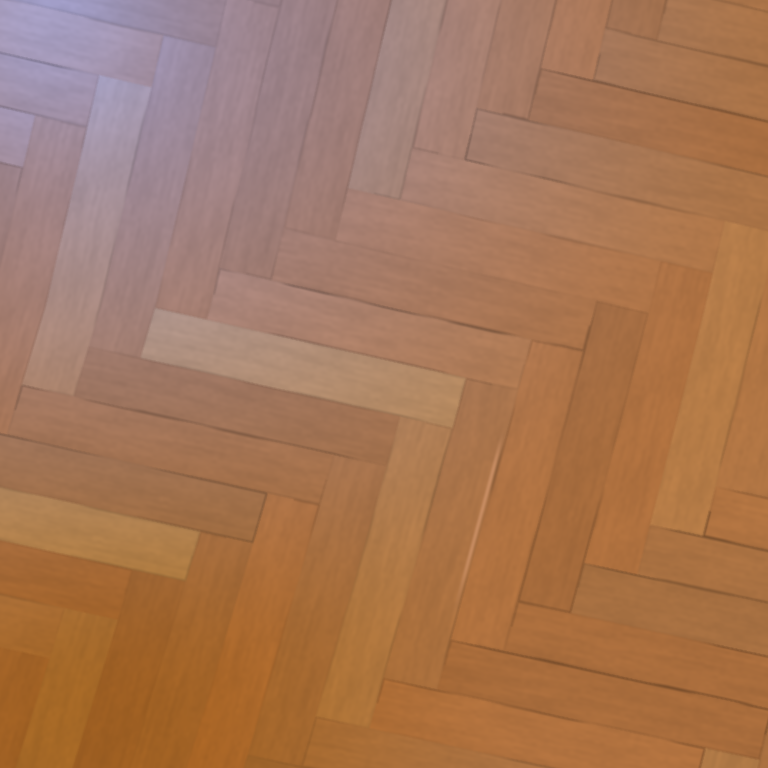
Reproduce this texture procedurally as a WebGL 2 fragment shader.

```glsl
#version 300 es
precision highp float;
// Tilted herringbone parquet in worn orange wood, with cool window glare in the upper left.

uniform vec2 u_resolution;
out vec4 fragColor;

#define PLANK_WIDTH 0.0697
#define PLANK_RATIO 6.0
#define TILT 0.229
#define ANCHOR vec2(0.202, 0.401)
#define SEAM_WIDTH 0.048
#define SEAM_DEPTH 0.28
#define TONE_SPREAD 0.08
#define HUE_SPREAD 0.11
#define GRAIN_DEPTH 0.062
#define SOFTNESS 0.0034
#define SAMPLES 3

const vec3 ORANGE_WOOD = vec3(0.672, 0.440, 0.250);
const vec3 AMBER_WOOD = vec3(0.635, 0.385, 0.14);
const vec3 COOL_HAZE = vec3(0.605, 0.535, 0.615);
const vec3 WINDOW_GLARE = vec3(0.66, 0.68, 0.90);
const vec3 PALE_TINT = vec3(1.07, 1.17, 1.20);
const vec3 SCRATCH = vec3(0.84, 0.60, 0.44);

float hash(vec2 p) {
    return fract(sin(dot(p, vec2(127.1, 311.7))) * 43758.55);
}

float noise(vec2 p) {
    vec2 i = floor(p), f = fract(p);
    f = f * f * (3.0 - 2.0 * f);
    return mix(mix(hash(i), hash(i + vec2(1, 0)), f.x),
               mix(hash(i + vec2(0, 1)), hash(i + 1.0), f.x), f.y);
}

// Fibres run along x; q is measured in plank widths.
float woodGrain(vec2 q, float seed) {
    float phase = seed * 40.0;
    float bands = sin(q.y * 17.0 + 2.0 * sin(q.x * 1.1 + phase) + phase);
    float mottle = sin(q.x * 2.3 + phase) * sin(q.y * 5.0 + q.x + phase);
    float fibre = noise(q * vec2(2.0, 15.0) + phase) - 0.5;
    float speckle = noise(q * vec2(10.0, 14.0) + phase) - 0.5;
    return 0.12 * bands + 0.2 * mottle + 0.7 * fibre + 0.55 * speckle;
}

// Room light; p has its origin at the upper left.
vec3 litWood(vec2 p, float amber) {
    float haze = smoothstep(1.06, -0.03, length((p - vec2(0.1, 0.0)) * vec2(1.0, 1.15)));
    float glare = exp(-dot(p - vec2(0.06, 0.0), p - vec2(0.06, 0.0)) * 45.0);
    vec3 color = mix(ORANGE_WOOD, AMBER_WOOD, amber);
    color = mix(color, COOL_HAZE, haze);
    return mix(color, WINDOW_GLARE, 0.65 * glare);
}

vec3 parquet(vec2 p) {
    // Perspective squeezes the planks toward the lower left
    float lower = max(p.y - 0.4, 0.0);
    vec2 d = (p + lower * vec2(0.062 * (1.0 - p.x), 0.042) - ANCHOR) / PLANK_WIDTH;

    // Plank grid: x along the level planks, y along the upright ones
    float c = cos(TILT), s = sin(TILT);
    vec2 grid = vec2(c * d.x + s * d.y, c * d.y - s * d.x);

    // Each diagonal stair alternates level and upright planks
    vec2 cell = floor(grid);
    float stair = mod(cell.x + cell.y, 2.0 * PLANK_RATIO);
    bool level = stair < PLANK_RATIO;
    vec2 id = level ? cell - vec2(stair, 0.0) : cell - vec2(0.0, stair - PLANK_RATIO);
    vec2 q = level ? grid - id : (grid - id).yx;
    float seed = hash(id + (level ? 0.0 : 57.0));

    // Tone and hue of each plank, with some pale replacements
    float amber = smoothstep(0.6, 0.05, length(p - vec2(0.12, 1.0)));
    float pale = level ? float(mod(id.y, 4.0) < 0.5 && id.y >= 0.0 && id.x < 0.5)
                       : 0.5 * float(abs(mod(id.y, 5.0) - 1.0) < 0.5);
    float hue = (hash(id + 19.3) - 0.5) * HUE_SPREAD * (1.0 - pale);
    vec3 color = litWood(p, amber);
    color *= 1.0 + (seed - 0.5) * TONE_SPREAD * (1.0 - pale);
    color *= vec3(1.0, 1.0 + 0.45 * hue, 1.0 + hue);
    color *= mix(vec3(1.0), PALE_TINT, pale);
    color *= 1.0 + GRAIN_DEPTH * woodGrain(q, seed);

    // Thin broken seams, clearest along the level planks and lost in the amber corner
    vec2 edge = min(q, vec2(PLANK_RATIO, 1.0) - q);
    float side = step(0.5, q.y);
    float wear = mix(0.1, 1.0, hash(id + vec2(side, 7.0))) * (level ? 1.0 : 0.6);
    wear *= 0.15 + smoothstep(0.25, 0.75, noise(vec2(q.x * 1.2, seed * 90.0 + side)));
    float seam = smoothstep(SEAM_WIDTH, 0.008, min(edge.x, edge.y));
    color *= 1.0 - SEAM_DEPTH * seam * wear * (1.0 - 0.85 * amber);

    // Bright scratch beside one upright seam
    float scratch = smoothstep(0.055, 0.01, abs(grid.x - 6.93))
        * smoothstep(0.7, 1.6, grid.y) * smoothstep(4.7, 3.2, grid.y);
    return mix(color, SCRATCH, 0.65 * scratch);
}

void main() {
    // Average a small sample grid to soften all edges
    vec2 footprint = max(1.0 / u_resolution, vec2(SOFTNESS));
    vec3 sum = vec3(0.0);
    for (int j = 0; j < SAMPLES; j++) {
        for (int i = 0; i < SAMPLES; i++) {
            vec2 offset = (vec2(i, j) + 0.5) / float(SAMPLES) - 0.5;
            vec2 uv = gl_FragCoord.xy / u_resolution + offset * footprint;
            sum += parquet(vec2(uv.x, 1.0 - uv.y));
        }
    }
    fragColor = vec4(sum / float(SAMPLES * SAMPLES), 1.0);
}
```
